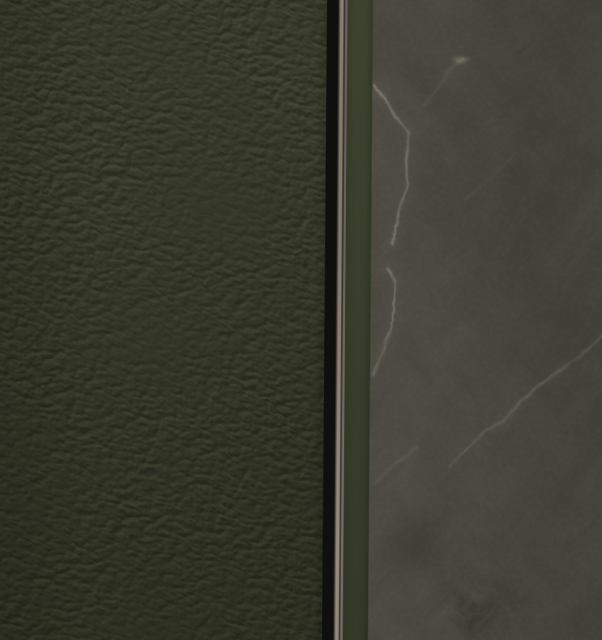
Write a Shadertoy shader that draws this texture.

```glsl
vec2 hash2(vec2 cell) {
    vec3 q = fract(cell.xyx * vec3(0.1031, 0.1030, 0.0973));
    q += dot(q, q.yzx + 33.33);
    return fract((q.xx + q.yz) * q.zy);
}

// Smooth cellular height, with rounded bumps
float cellular(vec2 p) {
    vec2 cell = floor(p), local = fract(p);
    float sum = 0.0;
    for (int y = -1; y <= 1; y++)
    for (int x = -1; x <= 1; x++) {
        vec2 offset = vec2(x, y);
        vec2 d = offset + hash2(cell + offset) - local;
        sum += exp(-7.0 * dot(d, d));
    }
    return -log(sum + 0.02) / 7.0;
}

// Layered sines, each octave bending the next
float clouds(vec2 p) {
    float sum = 0.0, weight = 0.5;
    for (int i = 0; i < 5; i++) {
        p += 0.7 * sin(p.yx * 1.3 + float(i) * 1.9);
        sum += weight * sin(p.x + 0.6) * sin(p.y + float(i));
        p = mat2(1.3, 1.1, -1.1, 1.3) * p;
        weight *= 0.62;
    }
    return sum;
}

float plasterHeight(vec2 p) {
    p += 0.006 * vec2(clouds(p * 35.0), clouds(p * 30.0 + 4.0));
    p.y += 0.12 * p.x;
    return cellular(p * vec2(62.0, 105.0))
         + 0.5 * cellular(p * vec2(120.0, 190.0) + 17.0);
}

float segmentDistance(vec2 p, vec2 a, vec2 b) {
    vec2 ab = b - a;
    return length(p - a - ab * clamp(dot(p - a, ab) / dot(ab, ab), 0.0, 1.0));
}

// Thin bright core with a faint halo
float vein(vec2 p, vec2 a, vec2 b, float width) {
    float d = segmentDistance(p, a, b);
    return exp(-d * d / (width * width)) + 0.25 * exp(-d / (width * 3.0));
}

float spot(vec2 p, vec2 center, vec2 radius) {
    vec2 d = (p - center) / radius;
    return exp(-dot(d, d));
}

float edge(float position, float x, float blur) {
    return smoothstep(position - blur, position + blur, x);
}

vec3 plaster(vec2 p) {
    vec2 lightStep = vec2(-0.0010, 0.0022);
    float relief = plasterHeight(p + lightStep) - plasterHeight(p - lightStep);
    float rough = 0.75 + 0.35 * clouds(p * 8.0 + 2.0);
    rough *= 1.0 - 0.65 * spot(p, vec2(0.24, 0.47), vec2(0.12, 0.07));
    rough *= 1.0 - 0.5 * spot(p, vec2(0.37, 0.66), vec2(0.10, 0.05));
    vec3 color = mix(vec3(0.176, 0.187, 0.130), vec3(0.214, 0.224, 0.162),
                     smoothstep(0.0, 0.95, p.y + 0.12 * sin(p.x * 6.0)));
    color *= 1.0 + 0.025 * clouds(p * 6.0);
    color *= 0.93 + 0.07 * smoothstep(0.0, 0.16, p.x);
    return color * (1.0 + clamp(relief * rough * 0.75, -0.2, 0.2));
}

vec3 stone(vec2 p) {
    float mottling = clouds(p * vec2(14.0, 11.0));
    float grain = cellular(p * 150.0) - 0.08;
    vec3 color = mix(vec3(0.298, 0.288, 0.252), vec3(0.264, 0.260, 0.228),
                     smoothstep(0.58, 0.88, p.x + 0.12 * (p.y - 0.5)));
    color *= 1.0 + 0.06 * mottling + 0.04 * clouds(p * 45.0) + 0.08 * grain;
    color *= 1.0 - 0.13 * spot(p, vec2(0.635, 0.14), vec2(0.045, 0.04));
    float stain = spot(p, vec2(0.745, 0.045), vec2(0.06, 0.04));
    color *= 1.0 - stain * (0.12 + 0.22 * clouds(p * 60.0));

    // Winding veins beside the strip, then the faint diagonals
    vec2 q = p + 0.005 * vec2(clouds(p * 38.0), clouds(p * 34.0 + 7.0));
    float upper = max(vein(q, vec2(0.586, 0.863), vec2(0.638, 0.792), 0.0023),
                  max(vein(q, vec2(0.638, 0.792), vec2(0.635, 0.720), 0.0024),
                      vein(q, vec2(0.635, 0.720), vec2(0.615, 0.622), 0.0025)));
    float lower = max(vein(q, vec2(0.605, 0.581), vec2(0.617, 0.557), 0.0025),
                  max(vein(q, vec2(0.617, 0.557), vec2(0.612, 0.479), 0.0019),
                      vein(q, vec2(0.612, 0.479), vec2(0.583, 0.417), 0.0030)));
    float diagonal = max(vein(q, vec2(0.950, 0.477), vec2(0.833, 0.388), 0.0025),
                         vein(q, vec2(0.833, 0.388), vec2(0.703, 0.271), 0.0027));
    float faint = vein(q, vec2(0.583, 0.245), vec2(0.651, 0.303), 0.0025)
                + vein(q, vec2(0.664, 0.837), vec2(0.716, 0.902), 0.0030)
                + 0.6 * vein(q, vec2(0.729, 0.688), vec2(0.807, 0.759), 0.0030);
    float fade = 0.75 + 0.4 * clouds(p * 24.0 + 3.0);
    float veins = 0.125 * max(upper, lower) + 0.075 * diagonal + 0.04 * faint;
    color += veins * fade * vec3(1.0, 0.97, 0.90);
    color += 0.16 * spot(q, vec2(0.719, 0.906), vec2(0.010, 0.005)) * vec3(1.0, 0.9, 0.65);
    return color;
}

// Cross section of the polished trim, t runs from 0 to 1
vec3 metal(float t, float height) {
    vec3 color = mix(vec3(0.20, 0.18, 0.16), vec3(0.57, 0.53, 0.48), smoothstep(0.0, 0.28, t));
    color = mix(color, vec3(0.25, 0.23, 0.20), smoothstep(0.44, 0.62, t));
    color = mix(color, vec3(0.43, 0.43, 0.39), smoothstep(0.64, 0.78, t));
    color = mix(color, vec3(0.23, 0.25, 0.20), smoothstep(0.85, 1.0, t));
    return color * (0.96 + 0.06 * sin(height * 5.0 + 1.0));
}

void mainImage(out vec4 fragColor, in vec2 fragCoord) {
    vec2 p = fragCoord / iResolution.y;
    float x = p.x - 0.008 * p.y;
    float blur = max(0.0012, 0.8 / iResolution.y);

    // Panels from left to right along the slightly leaning seam
    vec3 color = plaster(p);
    color *= 1.0 - 0.12 * smoothstep(0.485, 0.503, x);
    color = mix(color, vec3(0.058, 0.058, 0.050), edge(0.5030, x, blur));
    color = mix(color, metal((x - 0.5208) / 0.0155, p.y), edge(0.5208, x, blur));
    vec3 strip = mix(vec3(0.185, 0.205, 0.140), vec3(0.218, 0.240, 0.168), p.y);
    strip *= 1.0 + 0.10 * sin((x - 0.536) * 82.0) - 0.08 * smoothstep(0.565, 0.575, x);
    color = mix(color, strip, edge(0.5363, x, blur));
    color = mix(color, stone(p), edge(0.5748, x, blur * 1.2));
    fragColor = vec4(color, 1.0);
}
```
